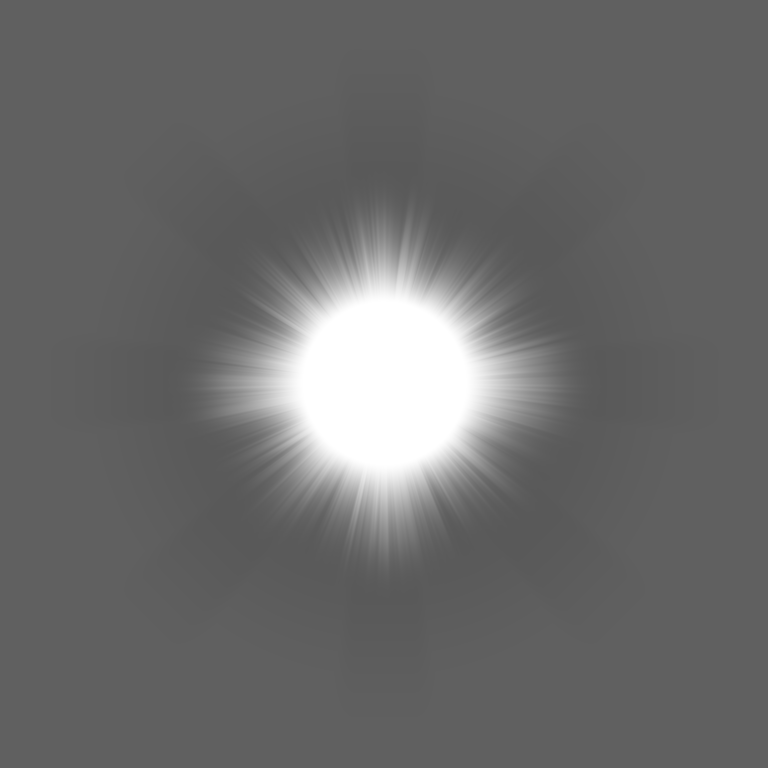
This background is drawn by a three.js fragment shader. Its source:

```glsl
// A white starburst with fine radial streaks over a grey field with a faint eight-armed shadow.
#define FIELD_GREY 0.377
#define SHADOW_DEPTH 0.030
#define CORE_RADIUS 0.105
#define GLOW_WIDTH 0.042
#define FLARE_X 0.040
#define FLARE_Y 0.028
#define FLARE_DIAGONAL 0.010
#define STREAK_CONTRAST 0.55
#define SPARK_LIGHT 0.20

varying vec2 vUv;

const float PI = 3.14159;

float hash(float n) {
  return fract(sin(n * 12.9898 + 4.137) * 4375.85);
}

// Smooth noise around the circle; turn runs 0..1 and wraps without a seam.
float ringNoise(float turn, float cells, float seed) {
  float u = turn * cells;
  float cell = floor(u);
  float f = fract(u);
  float a = hash(mod(cell, cells) + seed);
  float b = hash(mod(cell + 1.0, cells) + seed);
  return mix(a, b, f * f * (3.0 - 2.0 * f));
}

// Soft dark disc with eight arms, folded into one 45 degree sector.
float shadow(float r, float angle) {
  float folded = mod(angle + PI / 8.0, PI / 4.0) - PI / 8.0;
  vec2 q = r * vec2(cos(folded), sin(folded));
  float disc = 1.0 - smoothstep(0.20, 0.42, r);
  float arm = (1.0 - smoothstep(0.26, 0.48, q.x))
            * (1.0 - smoothstep(0.040, 0.078, abs(q.y)));
  return max(disc, mix(disc, 1.0, 0.75) * arm);
}

void main() {
  vec2 p = vUv - vec2(0.501, 0.501);
  float r = length(p);
  float angle = atan(p.y, p.x + 1e-6);
  float turn = angle / (2.0 * PI) + 0.5;
  vec2 dir = p / max(r, 1e-4);

  // Streaks of several widths
  float streak = 0.40 * ringNoise(turn, 72.0, 3.0)
               + 0.35 * ringNoise(turn, 190.0, 101.0)
               + 0.25 * ringNoise(turn, 420.0, 307.0);

  // Glow width grows along the axes and diagonals
  float width = GLOW_WIDTH
              + FLARE_X * pow(abs(dir.x), 20.0)
              + FLARE_Y * pow(abs(dir.y), 24.0)
              + FLARE_DIAGONAL * pow(abs(2.0 * dir.x * dir.y), 8.0);
  width *= 1.0 + STREAK_CONTRAST * (streak - 0.5);
  float beyond = max(r - CORE_RADIUS, 0.0);
  float glow = exp(-pow(beyond / width, 1.5));

  // Sparse bright needles of varied length
  float needle = pow(ringNoise(turn, 230.0, 511.0), 5.0);
  float reach = mix(0.17, 0.25, ringNoise(turn, 110.0, 709.0));
  float spark = SPARK_LIGHT * needle * smoothstep(0.10, 0.13, r)
              * (1.0 - smoothstep(0.13, reach, r));
  glow = (glow + spark * (1.0 - glow)) * (1.0 - smoothstep(0.20, 0.29, r));

  float grey = FIELD_GREY - SHADOW_DEPTH * shadow(r, angle);
  gl_FragColor = vec4(vec3(mix(grey, 1.0, clamp(glow, 0.0, 1.0))), 1.0);
}
```
